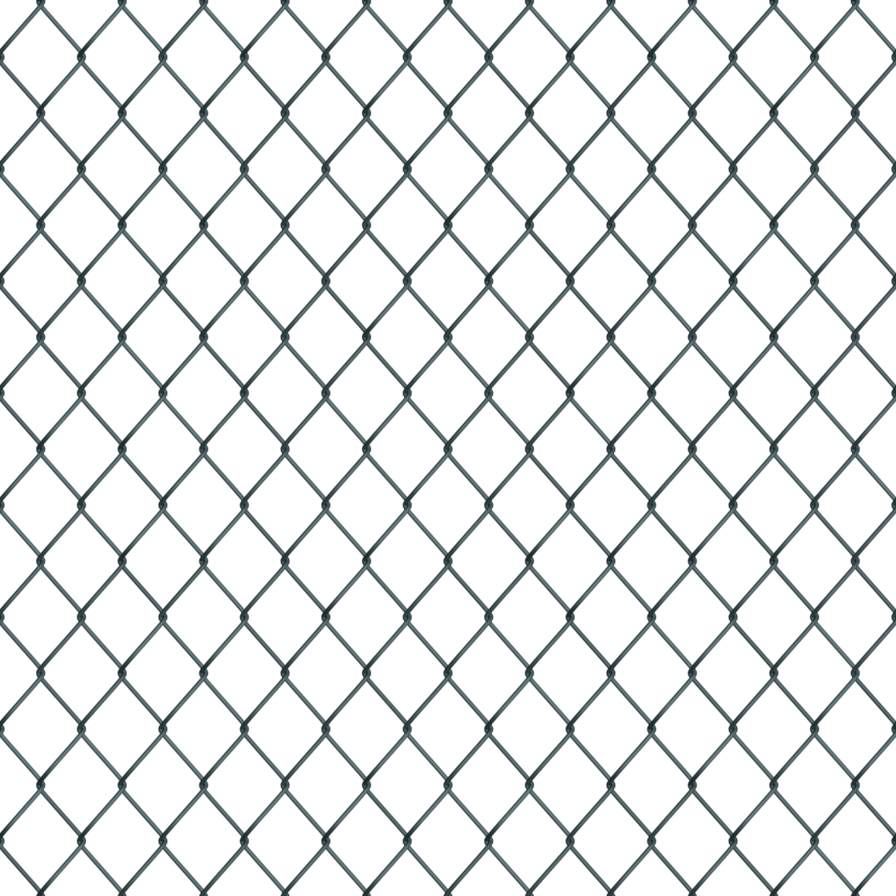
A three.js fragment shader for this pattern:

```glsl
// Chain-link fence on white: 11 diamonds across and 8 up.
// Each wire is a rounded vertical zigzag that hooks its neighbours; rising
// spans pass in front of falling ones, and shading follows the round wire.

varying vec2 vUv;

const vec2 CELLS = vec2(11.0, 8.0);      // diamonds across and up
const float LIFT = 0.0013;               // small downward shift of the knots
const float HALF_WIDTH = 0.0024;         // wire radius
const float EDGE = 0.0011;               // softness of outlines
const float HOOK_REACH = 0.0026;         // how far a bend passes the knot
const float BEND_SHARPNESS = 0.99;       // 1.0 gives pointed bends
const float KNOT_RADIUS = 0.0036;
const float WEAR = 0.16;                 // brightness change between spans

const vec3 BACKGROUND = vec3(1.0);
const vec3 WIRE_DARK = vec3(0.09, 0.135, 0.14);
const vec3 WIRE_MID = vec3(0.20, 0.27, 0.28);
const vec3 WIRE_LIGHT = vec3(0.37, 0.45, 0.46);

const float TAU = 6.2831853;

float hash(vec2 p) {
  vec3 q = fract(vec3(p.xyx) * 0.1031);
  q += dot(q, q.yzx + 33.33);
  return fract((q.x + q.y) * q.z);
}

float coverage(float d) {
  return 1.0 - smoothstep(-EDGE, EDGE, d);
}

// Distance to the nearest knot of the staggered lattice.
float knotDistance(vec2 p) {
  vec2 g = p * CELLS;
  vec2 a = (fract(g + vec2(0.0, 0.5)) - 0.5) / CELLS;
  vec2 b = (fract(g + vec2(0.5, 0.0)) - 0.5) / CELLS;
  return min(length(a), length(b));
}

// Rounded zigzag around x = 0: returns its offset and its slope dx/dy.
vec2 zigzag(float y) {
  float angle = TAU * CELLS.y * y;
  float reach = 0.25 / CELLS.x + HOOK_REACH;
  float scale = reach / asin(BEND_SHARPNESS);
  float c = BEND_SHARPNESS * cos(angle);
  float slope = -BEND_SHARPNESS * sin(angle) / sqrt(1.0 - c * c);
  return scale * vec2(asin(c), slope * TAU * CELLS.y);
}

// Colour at a position across (-1 to 1) and up (0 to 1) one span.
vec3 wireColor(float across, float along, float rising, vec2 span) {
  float wear = hash(span);
  float core = 1.0 - smoothstep(0.15, 0.95, abs(across - 0.15));
  vec3 color = mix(WIRE_MID, WIRE_LIGHT, core);
  color = mix(color, WIRE_DARK, 0.6 * smoothstep(0.5, 1.0, -across));
  color *= 1.0 + WEAR * (wear - 0.5);

  // Shade cast on the lower end of rising spans, and on both hooks.
  float lowEnd = 1.0 - smoothstep(0.08, 0.42, along);
  float hooks = smoothstep(0.38, 0.5, abs(along - 0.5));
  float shade = max(rising * lowEnd * (0.5 + 0.4 * wear), 0.4 * hooks);
  return mix(color, WIRE_DARK, shade);
}

void main() {
  vec2 p = vUv + vec2(0.0, LIFT);
  float columns = 2.0 * CELLS.x;
  float rows = 2.0 * CELLS.y;
  float column = floor(p.x * columns);
  float row = mod(floor(p.y * rows), rows);
  float along = fract(p.y * rows);
  vec2 bend = zigzag(p.y);

  // Dark gap inside each knot.
  vec3 color = mix(BACKGROUND, WIRE_DARK, coverage(knotDistance(p) - KNOT_RADIUS));

  // Falling spans first, then rising spans over them.
  for (int layer = 0; layer < 2; layer++) {
    for (int i = -1; i <= 1; i++) {
      float id = column + float(i);
      float side = 1.0 - 2.0 * mod(id, 2.0);
      vec2 path = bend * side;
      float rising = step(0.0, path.y);
      float offset = p.x - (id + 0.5) / columns - path.x;
      float d = offset / sqrt(1.0 + path.y * path.y);
      float visible = 1.0 - abs(rising - float(layer));
      vec2 span = vec2(mod(id, columns), row);
      vec3 wire = wireColor(d / HALF_WIDTH, along, rising, span);
      color = mix(color, wire, visible * coverage(abs(d) - HALF_WIDTH));
    }
  }

  gl_FragColor = vec4(color, 1.0);
}
```
